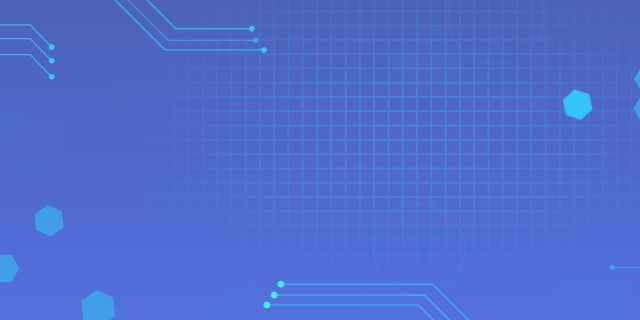
Reproduce this background procedurally as a Shadertoy shader.

```glsl
// Blue technology backdrop: fading grid, circuit traces, hexagons and faint circles.
// The canvas is 200 by 100 units, origin at the lower left.
#define TOP_COLOR vec3(0.302, 0.388, 0.725)
#define MIDDLE_COLOR vec3(0.313, 0.407, 0.798)
#define BOTTOM_COLOR vec3(0.325, 0.440, 0.865)
#define SOFT_CYAN vec3(0.250, 0.630, 0.915)
#define BRIGHT_CYAN vec3(0.200, 0.785, 0.990)
#define DOT_CYAN vec3(0.260, 0.920, 1.000)
#define GRID_CELL 4.464
#define GRID_OFFSET vec2(0.88, 2.73)
#define GRID_STRENGTH 0.48
#define LINE_HALF_WIDTH 0.17
#define HEX_RADIUS 4.95

float pixelSize;

// Antialiased coverage of a signed distance
float cover(float d) {
    return 1.0 - smoothstep(-0.6 * pixelSize, 0.6 * pixelSize, d);
}

float segmentDistance(vec2 p, vec2 a, vec2 b) {
    vec2 pa = p - a, ba = b - a;
    return length(pa - ba * clamp(dot(pa, ba) / dot(ba, ba), 0.0, 1.0));
}

// Hexagon around the origin with one corner at the given angle
float hexDistance(vec2 p, float radius, float angle) {
    float sector = radians(60.0);
    float a = mod(atan(p.y, p.x) - angle, sector) - 0.5 * sector;
    return length(p) * cos(a) - radius * cos(0.5 * sector);
}

void drawHex(inout vec3 color, vec2 p, float radius, float angle, vec3 fill) {
    float d = hexDistance(p, radius, angle);
    float rim = smoothstep(-0.7, -0.1, d);
    color = mix(color, mix(fill, SOFT_CYAN, 0.6 * rim), 0.96 * cover(d));
}

// Bent line that ends in a dot
void drawTrace(inout vec3 color, vec2 p, vec2 tail, vec2 bend, vec2 tip,
               float dotRadius, vec3 lineColor, vec3 dotColor) {
    float d = min(segmentDistance(p, tail, bend), segmentDistance(p, bend, tip));
    color = mix(color, lineColor, 0.9 * cover(d - LINE_HALF_WIDTH));
    color = mix(color, dotColor, cover(length(p - tip) - dotRadius));
}

void drawDisc(inout vec3 color, vec2 p, vec2 center, float radius) {
    color = mix(color, SOFT_CYAN, 0.035 * cover(length(p - center) - radius));
}

void drawRing(inout vec3 color, vec2 p, vec2 center, float radius) {
    float d = abs(length(p - center) - radius) - 0.13;
    color = mix(color, SOFT_CYAN, 0.28 * cover(d));
}

void mainImage(out vec4 fragColor, in vec2 fragCoord) {
    vec2 p = fragCoord * 100.0 / iResolution.y;
    pixelSize = 100.0 / iResolution.y;

    // Vertical gradient
    float h = p.y / 100.0;
    vec3 color = mix(BOTTOM_COLOR, MIDDLE_COLOR, min(2.0 * h, 1.0));
    color = mix(color, TOP_COLOR, max(2.0 * h - 1.0, 0.0));

    // Faint circles
    drawDisc(color, p, vec2(9.9, 56.5), 11.7);
    drawDisc(color, p, vec2(-1.0, 63.0), 8.0);
    drawDisc(color, p, vec2(134.0, 80.5), 11.0);
    drawDisc(color, p, vec2(186.0, 7.5), 12.5);
    drawDisc(color, p, vec2(78.0, 2.0), 10.5);
    drawRing(color, p, vec2(131.0, 21.9), 14.2);
    drawRing(color, p, vec2(155.0, 94.8), 14.8);

    // Grid, strongest right of the centre
    vec2 toLine = abs(mod(p - GRID_OFFSET + 0.5 * GRID_CELL, GRID_CELL) - 0.5 * GRID_CELL);
    float grid = 1.0 - smoothstep(0.1, 0.48, min(toLine.x, toLine.y));
    float fade = 1.0 - smoothstep(0.0, 1.0, length((p - vec2(128.0, 60.0)) / vec2(108.0, 64.0)));
    color = mix(color, SOFT_CYAN, GRID_STRENGTH * grid * fade);

    // Three groups of three circuit traces
    vec3 leftY = vec3(92.2, 87.9, 82.9);
    vec3 topX = vec3(51.55, 52.6, 54.95), topY = vec3(84.4, 87.4, 91.0);
    vec3 topTipX = vec3(82.5, 79.9, 78.7);
    vec3 lowX = vec3(135.2, 132.6, 130.7), lowY = vec3(11.2, 7.8, 4.7);
    vec3 lowTipX = vec3(87.8, 85.7, 83.4);
    for (int i = 0; i < 3; i++) {
        vec2 leftBend = vec2(9.4, leftY[i]);
        drawTrace(color, p, vec2(-2.0, leftY[i]), leftBend, leftBend + vec2(6.75, -6.9),
                  0.87, BRIGHT_CYAN, BRIGHT_CYAN);
        vec2 topBend = vec2(topX[i], topY[i]);
        vec3 topColor = i == 1 ? SOFT_CYAN : BRIGHT_CYAN;
        drawTrace(color, p, topBend + vec2(-20.0, 20.0), topBend, vec2(topTipX[i], topY[i]),
                  0.87, topColor, topColor);
        vec2 lowBend = vec2(lowX[i], lowY[i]);
        drawTrace(color, p, lowBend + vec2(15.0, -15.0), lowBend, vec2(lowTipX[i], lowY[i]),
                  1.05, BRIGHT_CYAN, DOT_CYAN);
    }
    drawTrace(color, p, vec2(203.0, 16.4), vec2(197.0, 16.4), vec2(191.4, 16.4),
              0.8, SOFT_CYAN, SOFT_CYAN);

    // Hexagons
    drawHex(color, p - vec2(180.5, 67.3), HEX_RADIUS, 0.733, BRIGHT_CYAN);
    drawHex(color, p - vec2(15.3, 31.0), HEX_RADIUS, 0.628, SOFT_CYAN);
    drawHex(color, p - vec2(30.7, 3.6), 5.8, 0.628, SOFT_CYAN);
    drawHex(color, p - vec2(1.1, 16.1), HEX_RADIUS, 0.0, SOFT_CYAN);
    drawHex(color, p - vec2(203.1, 75.3), HEX_RADIUS, 0.0, SOFT_CYAN);
    drawHex(color, p - vec2(202.9, 66.1), HEX_RADIUS, 0.0, SOFT_CYAN);

    fragColor = vec4(color, 1.0);
}
```
